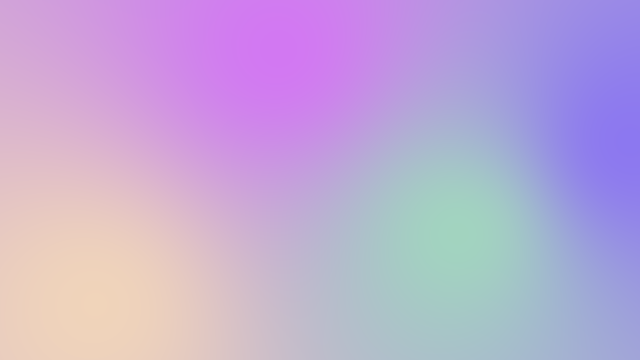
Write a WebGL 2 fragment shader that draws this background.

```glsl
#version 300 es
precision highp float;
// A soft four-colour mesh gradient: orchid, peach, mint and violet glows.
// Each pixel is the average of the four colours, weighted by an inverse
// power of its distance to each glow centre.
uniform vec2 u_resolution;
out vec4 fragColor;

// Canvas space: height 1, width ASPECT, origin at the lower left.
const float ASPECT = 16.0 / 9.0;
const float FALLOFF = 2.15;    // higher gives wider plateaus, tighter blends
const float SOFTNESS = 0.0005; // keeps weights finite at the centres

const int GLOW_COUNT = 4;
const vec2 CENTRES[GLOW_COUNT] = vec2[](
  vec2(0.775, 0.861),  // orchid
  vec2(0.266, 0.155),  // peach
  vec2(1.273, 0.352),  // mint
  vec2(1.748, 0.606)); // violet
const vec3 COLOURS[GLOW_COUNT] = vec3[](
  vec3(0.825, 0.470, 0.950),
  vec3(0.940, 0.830, 0.730),
  vec3(0.635, 0.830, 0.750),
  vec3(0.550, 0.470, 0.940));

float glowWeight(vec2 offset) {
  return pow(dot(offset, offset) + SOFTNESS, -0.5 * FALLOFF);
}

vec3 blendGlows(vec2 p) {
  vec3 colourSum = vec3(0.0);
  float weightSum = 0.0;
  for (int i = 0; i < GLOW_COUNT; i++) {
    float weight = glowWeight(p - CENTRES[i]);
    colourSum += weight * COLOURS[i];
    weightSum += weight;
  }
  return colourSum / weightSum;
}

void main() {
  vec2 p = gl_FragCoord.xy / u_resolution * vec2(ASPECT, 1.0);
  fragColor = vec4(blendGlows(p), 1.0);
}
```
